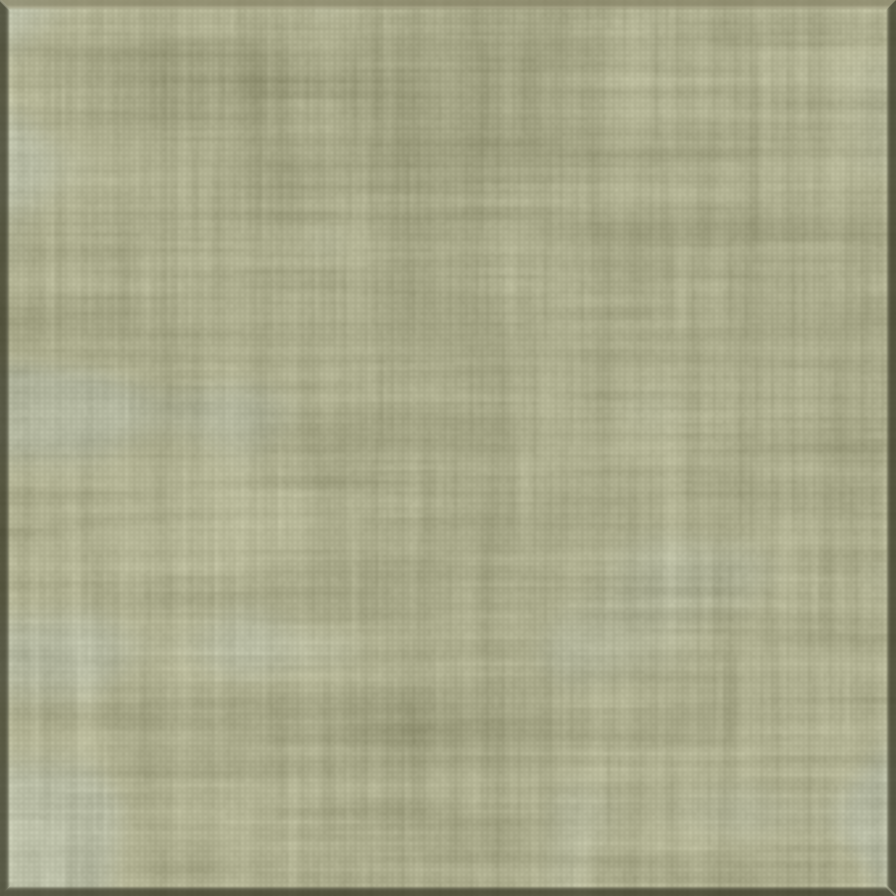
A three.js fragment shader for this texture:

```glsl
// Sage green linen panel with a thin, dark bevelled rim.
// Stretched noise at several scales makes the warp and weft streaks, a fine
// wave pattern makes the weave, and the distance to each side makes the bevel.
varying vec2 vUv;

float hash(vec2 p) {
  vec3 q = fract(vec3(p.xyx) * 0.1031);
  q += dot(q, q.yzx + 33.33);
  return fract((q.x + q.y) * q.z);
}

float noise(vec2 p) {
  vec2 cell = floor(p);
  vec2 f = fract(p);
  f = f * f * (3.0 - 2.0 * f);
  float low = mix(hash(cell), hash(cell + vec2(1.0, 0.0)), f.x);
  float high = mix(hash(cell + vec2(0.0, 1.0)), hash(cell + vec2(1.0)), f.x);
  return mix(low, high, f.y);
}

// Threads running along p.y: x = broad bands, y = fine streaks, around zero.
vec2 threads(vec2 p, float seed) {
  float broad = noise(p * vec2(11.0, 2.2) + seed) - 0.5;
  float fine = 0.0;
  float across = 32.0;
  for (int i = 0; i < 3; i++) {
    seed += 37.0;
    fine += noise(p * vec2(across, 3.0 + across * 0.035) + seed) - 0.5;
    across *= 2.3;
  }
  return vec2(broad, fine);
}

// Over-under crossing of single threads with small uneven gaps.
float weave(vec2 p) {
  vec2 wave = cos(6.28318 * p * 170.0);
  float grain = noise(p * 240.0) - 0.5;
  return 0.009 * (wave.x + wave.y) + 0.006 * wave.x * wave.y + 0.022 * grain;
}

vec3 linen(vec2 p) {
  vec2 warp = threads(p, 11.0);
  vec2 weft = threads(p.yx, 203.0);
  float broad = warp.x + weft.x;
  float cloud = noise(p * 3.0 + 71.0) - 0.5;
  float light = 0.045 * broad + 0.042 * (warp.y + weft.y) + 0.025 * cloud;
  vec3 cloth = vec3(0.675, 0.676, 0.553) + light + weave(p);

  // Pale, cooler patches where light bands cross.
  float cool = smoothstep(0.1, 0.65, broad + 0.5 * cloud);
  return cloth + cool * vec3(0.002, 0.015, 0.045);
}

// Rim lit from above: the top is pale, the other sides are dark.
vec3 bevel(vec3 cloth, vec2 p) {
  float side = min(p.x, 1.0 - p.x);
  float level = min(p.y, 1.0 - p.y);
  float edge = min(side, level);
  float onLevel = smoothstep(-0.0015, 0.0015, side - level);
  float onTop = onLevel * step(0.5, p.y);

  vec3 rim = mix(vec3(0.32, 0.32, 0.27), vec3(0.56, 0.55, 0.47), onTop);
  rim += 0.09 * smoothstep(0.005, 0.009, edge) + 0.3 * (cloth - 0.63);

  // Bright mitre at the upper left and lower right corners.
  float mitre = 1.0 - smoothstep(0.0005, 0.003, abs(p.x + p.y - 1.0));
  rim = mix(rim, vec3(0.62, 0.62, 0.53), 0.7 * mitre);

  // Soft highlight where the rim meets the cloth.
  float lip = 1.0 - smoothstep(0.0, 0.004, abs(edge - 0.013));
  cloth += 0.03 * lip;
  return mix(rim, cloth, smoothstep(0.0075, 0.0115, edge));
}

void main() {
  gl_FragColor = vec4(bevel(linen(vUv), vUv), 1.0);
}
```
